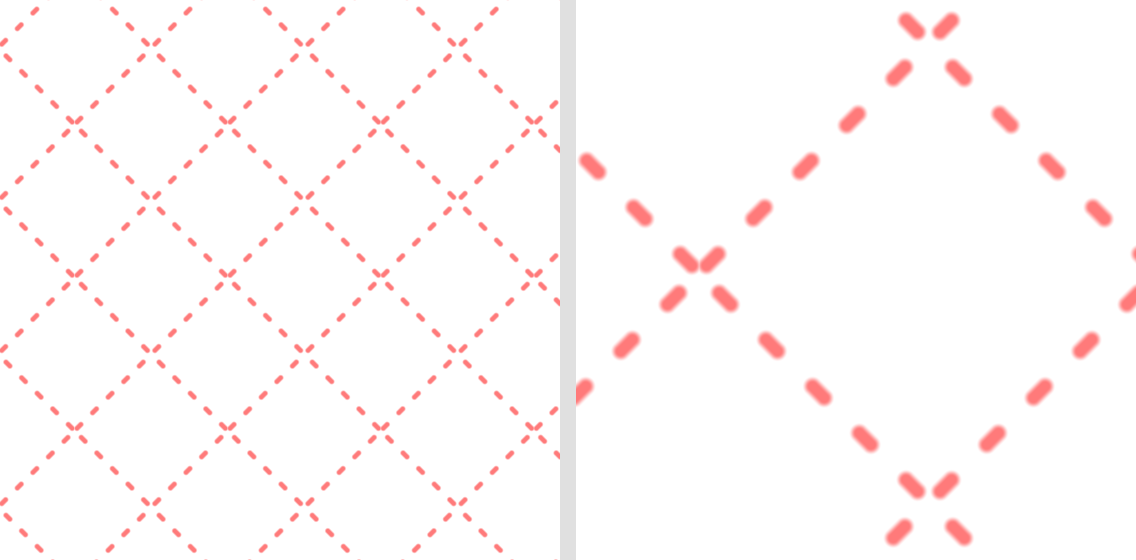
Left, the full canvas; right, a detail of the centre.
Give the GLSL for this pattern, as a WebGL 2 fragment shader.

```glsl
#version 300 es
precision highp float;
// Diagonal lattice of short, round-ended coral dashes on white.

uniform vec2 u_resolution;
out vec4 fragColor;

const vec3 PAPER = vec3(1.0);
const vec3 CORAL = vec3(1.0, 0.48, 0.48);

const float REPEATS = 3.657;                // tiles across the canvas
const vec2 CROSSING = vec2(0.1332, 0.7777); // one lattice crossing, canvas units

// Dash layout, in tile units
const int DASH_COUNT = 10;                  // dashes per diagonal of a tile
const float FIRST_DASH = 0.0562;            // offset of the first dash below a crossing
const float DASH_STEP = 0.1017;             // the last gap before a crossing is shorter
const float HALF_LENGTH = 0.0179;
const float HALF_WIDTH = 0.0157;
const float EDGE_SOFTNESS = 0.0076;

// Distance to a diagonal segment centred on the origin
float segmentDistance(vec2 p) {
    vec2 axis = vec2(sqrt(0.5));
    float along = clamp(dot(p, axis), -HALF_LENGTH, HALF_LENGTH);
    return length(p - along * axis);
}

// Signed distance to the repeating dashes of one diagonal direction
float dashedDiagonal(vec2 p) {
    float nearest = 1.0;
    for (int i = 0; i < DASH_COUNT; i++) {
        vec2 offset = p - (FIRST_DASH + DASH_STEP * float(i));
        offset -= round(offset);            // wrap to the closest tile
        nearest = min(nearest, segmentDistance(offset));
    }
    return nearest - HALF_WIDTH;
}

void main() {
    vec2 uv = gl_FragCoord.xy / u_resolution.y;

    // Tile coordinates around a crossing, y pointing down
    vec2 p = (uv - CROSSING) * vec2(REPEATS, -REPEATS);

    // The second direction mirrors the first across the vertical axis
    float dist = min(dashedDiagonal(p), dashedDiagonal(vec2(-p.x, p.y)));

    // Soft edge, never narrower than a pixel
    float edge = max(EDGE_SOFTNESS, 0.7 * REPEATS / u_resolution.y);
    float ink = 1.0 - smoothstep(-edge, edge, dist);

    fragColor = vec4(mix(PAPER, CORAL, ink), 1.0);
}
```
